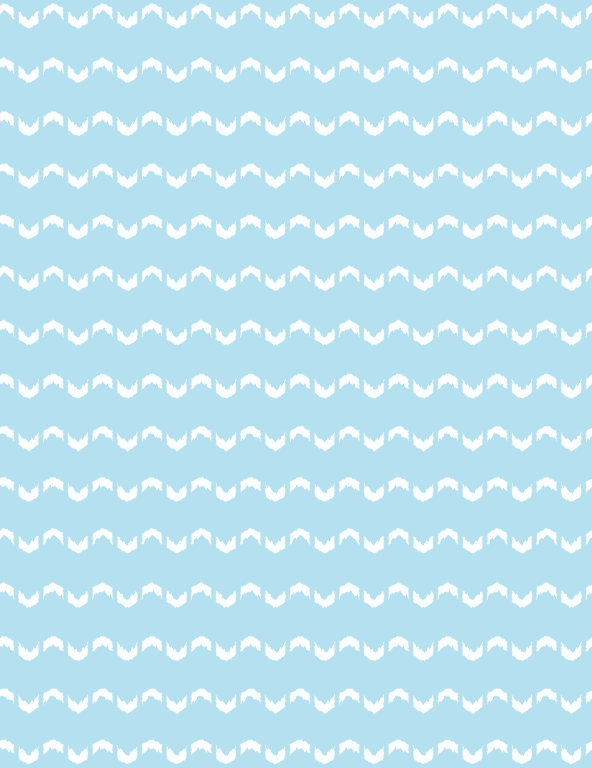
This pattern is drawn by a WebGL 2 fragment shader. Its source:

```glsl
#version 300 es
precision highp float;

uniform vec2 u_resolution;
out vec4 fragColor;

float hash(vec2 p) {
    vec3 q = fract(vec3(p.xyx) * 0.1031);
    q += dot(q, q.yzx + 33.33);
    return fract((q.x + q.y) * q.z);
}

// Ragged thread ends: smooth one-dimensional noise from -1 to 1
float strands(float x, float seed) {
    float i = floor(x);
    float t = smoothstep(0.15, 0.85, x - i);
    return 2.0 * mix(hash(vec2(i, seed)), hash(vec2(i + 1.0, seed)), t) - 1.0;
}

// Signed depth inside one chevron, positive within; y runs downward
float chevron(vec2 p, bool pointsUp, float seed) {
    float slope = sqrt(p.x * p.x + 0.0012) - 0.035;
    float thread = p.x * 30.0 + 40.0;
    float outerWear = 0.014 * strands(thread, seed);
    float innerWear = 0.038 * strands(thread, seed + 17.0);
    float top, bottom;
    if (pointsUp) {
        top = 0.6 * slope + outerWear;
        bottom = 0.16 + 0.85 * slope + innerWear;
    } else {
        top = 0.31 - 0.95 * slope + innerWear;
        bottom = 0.5 - 0.7 * slope + outerWear;
    }
    float sides = 0.2 - abs(p.x) + 0.008 * strands(p.y * 24.0 + 20.0, seed + 31.0);
    return min(min(p.y - top, bottom - p.y), sides);
}

void main() {
    // Twelve repeats across, measured from the top left
    vec2 p = vec2(gl_FragCoord.x, u_resolution.y - gl_FragCoord.y) * 12.0 / u_resolution.x;

    // Rows are slightly uneven, in groups of five
    float row = floor(p.y / 1.064);
    float rowInGroup = mod(row, 5.0);
    float drift = 0.055 * sin(3.14159 * rowInGroup / 4.5);
    float y = p.y - row * 1.064 - 0.075 - drift;

    // Upward and downward chevrons alternate
    float column = (p.x - 0.08) * 2.0;
    float cell = floor(column + 0.5);
    bool pointsUp = mod(cell, 2.0) < 0.5;
    float x = (column - cell) * 0.5;

    float seed = rowInGroup * 5.0 + (pointsUp ? 2.0 : 71.0);
    float depth = chevron(vec2(x, y), pointsUp, seed);
    float soft = max(0.018, 9.0 / u_resolution.x);
    float ink = smoothstep(-soft, soft, depth);

    vec3 skyBlue = vec3(0.71, 0.88, 0.94);
    vec3 white = vec3(0.985, 0.995, 0.995);
    fragColor = vec4(mix(skyBlue, white, ink), 1.0);
}
```
